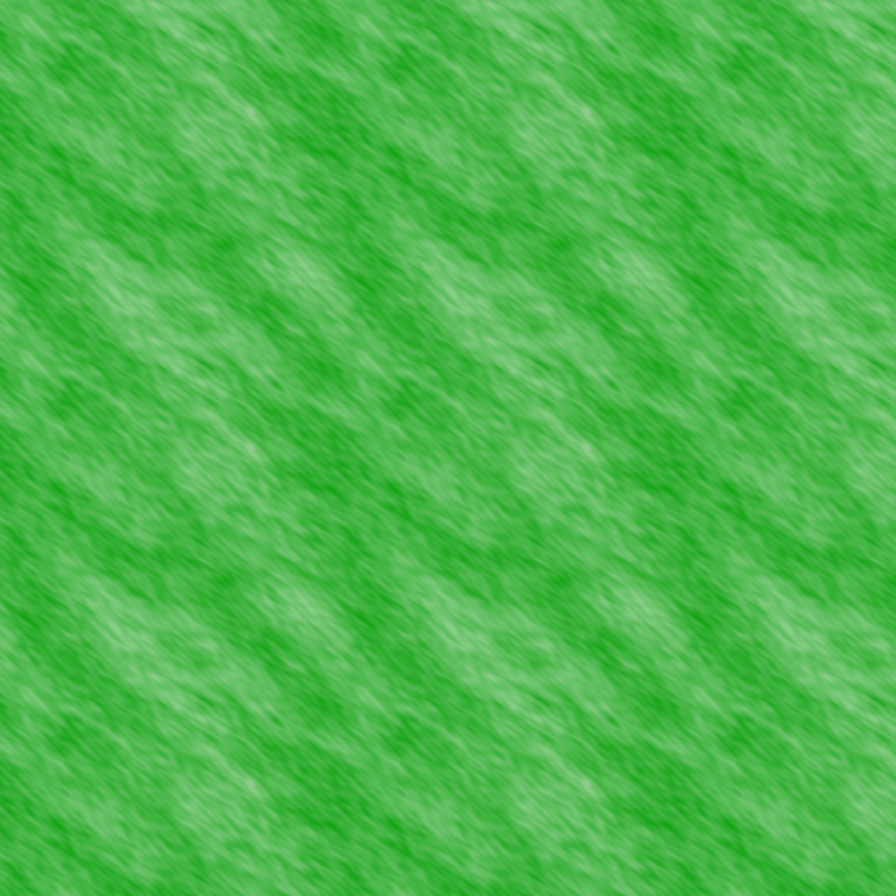
This texture is drawn by a three.js fragment shader. Its source:

```glsl
// Green mottled, brushed-stone surface that tiles seamlessly 8/3 times each way.
// Broad light and dark patches are a sum of whole-number waves; finer strokes are
// octaves of wrapped gradient noise, sheared so the grain runs down to the right.

varying vec2 vUv;

const float REPEATS = 8.0 / 3.0;           // tiles across and down
const vec3 DARK_GREEN = vec3(0.16, 0.67, 0.16);
const vec3 LIGHT_GREEN = vec3(0.44, 0.77, 0.44);
const float MID_TONE = 0.49;               // average position between the greens
const float PATCH_STRENGTH = 0.0265;       // contrast of the broad patches
const vec2 GRAIN_CELLS = vec2(6.0, 4.0);   // sheared noise cells per tile, coarsest
const float COARSE_STRENGTH = 0.2;         // contrast of the coarsest octave
const float FINE_STRENGTH = 0.6;           // contrast of the finer octaves
const int GRAIN_OCTAVES = 4;
const float TAU = 6.2831853;

// Sine-free hash giving a gradient with components from -1 to 1
vec2 hashGradient(vec2 cell, float seed) {
  vec3 h = fract(vec3(cell.xyx + seed) * vec3(0.1031, 0.1030, 0.0973));
  h += dot(h, h.yzx + 33.33);
  return fract((h.xx + h.yz) * h.zy) * 2.0 - 1.0;
}

// Contribution of one lattice corner, wrapped at the tile border
float corner(vec2 cell, vec2 local, vec2 offset, vec2 period, float seed) {
  vec2 gradient = hashGradient(mod(cell + offset, period), seed);
  return dot(gradient, local - offset);
}

float tiledNoise(vec2 p, vec2 period, float seed) {
  vec2 cell = floor(p);
  vec2 f = fract(p);
  vec2 blend = f * f * f * (f * (f * 6.0 - 15.0) + 10.0);
  float low = mix(corner(cell, f, vec2(0.0, 0.0), period, seed),
                  corner(cell, f, vec2(1.0, 0.0), period, seed), blend.x);
  float high = mix(corner(cell, f, vec2(0.0, 1.0), period, seed),
                   corner(cell, f, vec2(1.0, 1.0), period, seed), blend.x);
  return mix(low, high, blend.y);
}

// Whole-number frequencies keep each wave seamless over the tile
float wave(vec2 p, vec2 frequency, float phase) {
  return cos(TAU * (dot(p, frequency) - phase));
}

float broadPatches(vec2 p) {
  float steepBands = 6.0 * wave(p, vec2(2.0, -1.0), -0.02)
                   + 2.4 * wave(p, vec2(3.0, -1.0), 0.03);
  float columns = 4.2 * wave(p, vec2(1.0, 0.0), 0.565);
  float rows = 1.8 * wave(p, vec2(0.0, 1.0), -0.015)
             + 2.1 * wave(p, vec2(0.0, 2.0), -0.12);
  float diagonals = 2.5 * wave(p, vec2(1.0, -1.0), 0.335)
                  + 2.0 * wave(p, vec2(2.0, -2.0), 0.09)
                  + 3.4 * wave(p, vec2(3.0, -3.0), 0.304)
                  + 3.6 * wave(p, vec2(3.0, -2.0), 0.135)
                  + 2.6 * wave(p, vec2(4.0, -3.0), -0.1)
                  + 1.3 * wave(p, vec2(1.0, 1.0), 0.66);
  float shallowBands = 3.6 * wave(p, vec2(1.0, -2.0), 0.64)
                     + 3.8 * wave(p, vec2(2.0, -3.0), 0.275)
                     + 2.6 * wave(p, vec2(3.0, -4.0), 0.18);
  return steepBands + columns + rows + diagonals + shallowBands;
}

float brushedGrain(vec2 p) {
  vec2 sheared = vec2(p.x - p.y, p.y);
  vec2 cells = GRAIN_CELLS;
  float strength = COARSE_STRENGTH;
  float total = 0.0;
  for (int i = 0; i < GRAIN_OCTAVES; i++) {
    total += strength * tiledNoise(sheared * cells, cells, 17.0 * float(i) + 3.0);
    cells *= 2.0;
    strength = FINE_STRENGTH;
  }
  return total;
}

void main() {
  // Tile coordinates measured from the upper left, y downwards
  vec2 tile = fract(vec2(vUv.x, 1.0 - vUv.y) * REPEATS);

  float tone = MID_TONE + PATCH_STRENGTH * broadPatches(tile) + brushedGrain(tile);
  tone = clamp(tone, -0.3, 1.35);

  gl_FragColor = vec4(mix(DARK_GREEN, LIGHT_GREEN, tone), 1.0);
}
```
